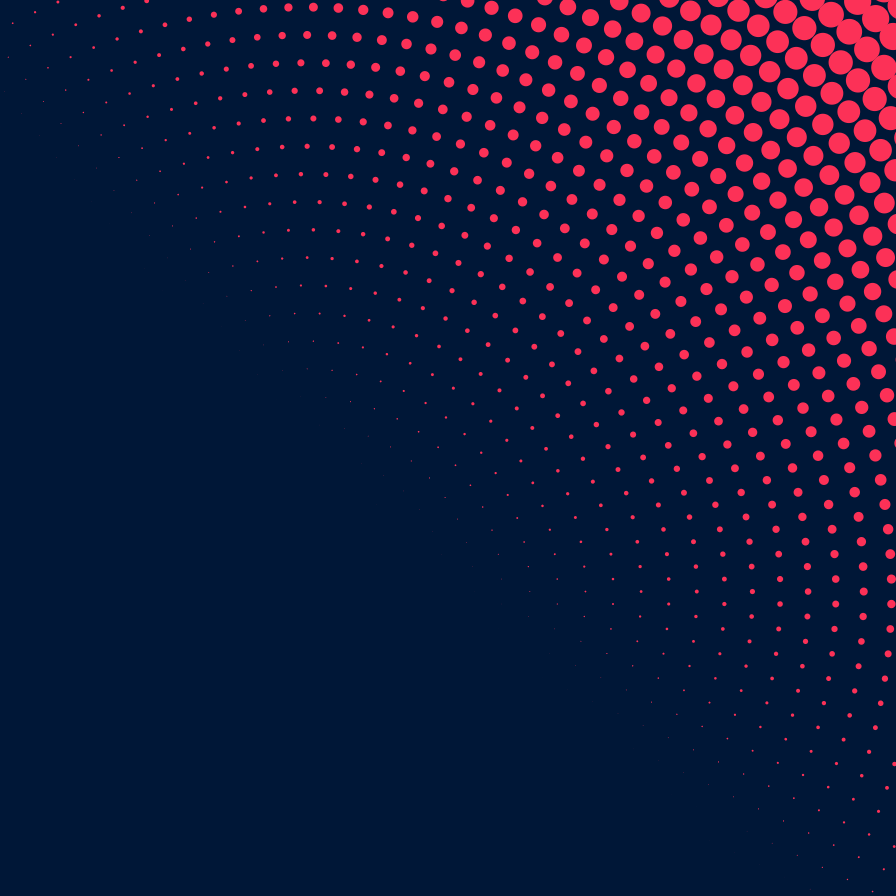
This background is drawn by a WebGL 1 fragment shader. Its source:

```glsl
precision highp float;
// Halftone of pink dots on deep navy. Dots sit on concentric rings, with a
// fixed number added per ring and every odd ring shifted by half a step.
// Their radius grows along the diagonal towards the upper right corner.

#define RING_CENTER vec2(0.3428, 0.3398)
#define RING_GAP 0.03106
#define DOTS_PER_RING_STEP 7.0
#define DOT_SCALE 0.0130
#define DOT_GROWTH 1.4
#define FADE_START 0.16
#define NAVY vec3(0.0, 0.09, 0.216)
#define PINK vec3(0.99, 0.192, 0.343)

uniform vec2 u_resolution;

const float TAU = 6.283185;

// Center of the dot on the given ring that lies nearest to an angle.
vec2 nearestDot(float ring, float angle) {
  float stepAngle = TAU / (DOTS_PER_RING_STEP * ring);
  float shift = 0.5 * mod(ring, 2.0);
  float dotAngle = (floor(angle / stepAngle - shift + 0.5) + shift) * stepAngle;
  return RING_CENTER + ring * RING_GAP * vec2(cos(dotAngle), sin(dotAngle));
}

// Radius from the position along the rising diagonal.
float dotRadius(vec2 center) {
  float diagonal = center.x + center.y - 1.0;
  return DOT_SCALE * pow(max(diagonal + FADE_START, 0.0001), DOT_GROWTH);
}

// Smooth disc; dots thinner than a pixel fade instead of flickering.
float discCoverage(float dist, float radius, float pixel) {
  float edge = clamp(0.5 + (radius - dist) / pixel, 0.0, 1.0);
  return edge * min(1.0, 2.0 * radius / pixel);
}

void main() {
  float pixel = 1.0 / min(u_resolution.x, u_resolution.y);
  vec2 p = gl_FragCoord.xy * pixel;
  vec2 fromCenter = p - RING_CENTER;
  float angle = atan(fromCenter.y, fromCenter.x + 0.000001);
  float nearestRing = floor(length(fromCenter) / RING_GAP + 0.5);

  // Check adjacent rings too, since the largest dots overlap.
  float coverage = 0.0;
  for (int i = -1; i <= 1; i++) {
    float ring = max(nearestRing + float(i), 1.0);
    vec2 center = nearestDot(ring, angle);
    float disc = discCoverage(distance(p, center), dotRadius(center), pixel);
    coverage = max(coverage, disc);
  }

  gl_FragColor = vec4(mix(NAVY, PINK, coverage), 1.0);
}
```
